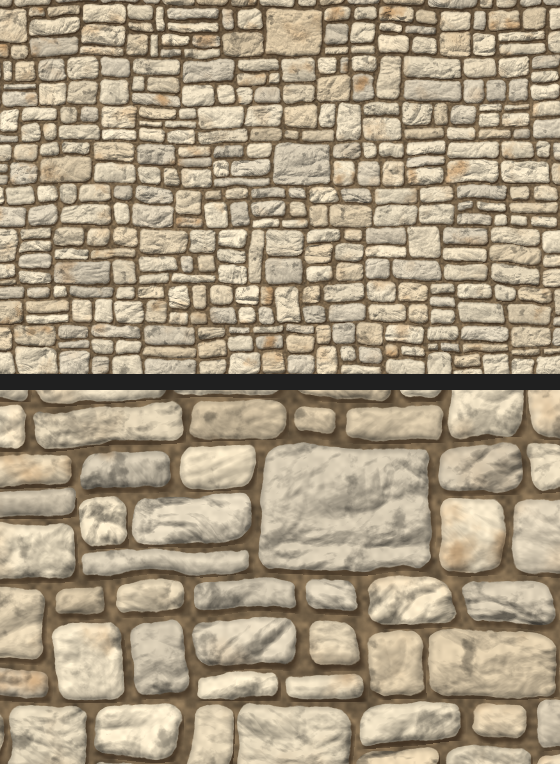
Top: the whole. Bottom: its middle third, enlarged.
This texture is drawn by a Shadertoy shader. Its source:

```glsl
// Rough limestone wall: wavy courses are cut into blocks, and each block is split
// again at random into stones. Every stone is a rounded box with chiselled relief,
// lit from the upper left, set in sandy mortar with shadows under the edges.
const vec3 CREAM  = vec3(0.91, 0.855, 0.745);
const vec3 SAND   = vec3(0.83, 0.75, 0.62);
const vec3 GREY   = vec3(0.81, 0.765, 0.68);
const vec3 RUST   = vec3(0.70, 0.52, 0.33);
const vec3 MORTAR = vec3(0.475, 0.40, 0.30);
const vec3 SHADE  = vec3(0.22, 0.165, 0.11);
const vec2 LIGHT  = vec2(-0.45, 0.89);

struct Stone { vec2 center; vec2 halfSize; float id; };

float hash(vec2 p) {
    vec3 q = fract(p.xyx * vec3(0.1031, 0.1030, 0.0973));
    q += dot(q, q.yzx + 33.33);
    return fract((q.x + q.y) * q.z);
}
float rand(float id, float salt) { return hash(vec2(id * 917.0 + 3.1, salt * 13.7 + 5.3)); }

float noise(vec2 p) {
    vec2 i = floor(p), f = fract(p);
    f = f * f * (3.0 - 2.0 * f);
    return mix(mix(hash(i), hash(i + vec2(1, 0)), f.x),
               mix(hash(i + vec2(0, 1)), hash(i + vec2(1, 1)), f.x), f.y);
}
vec2 wobble(vec2 p) { return vec2(noise(p), noise(p + 31.0)) - 0.5; }

// Layered noise; crease 1 gives broad faces that meet in sharp edges
float layers(vec2 p, float crease) {
    float sum = 0.0, amp = 0.5;
    for (int i = 0; i < 5; i++) {
        float n = noise(p);
        sum += amp * mix(n, abs(2.0 * n - 1.0), crease);
        p = mat2(1.6, 1.2, -1.2, 1.6) * p + 7.3;
        amp *= 0.5;
    }
    return sum;
}
float fbm(vec2 p) { return layers(p, 0.0); }
float chisel(vec2 p) { return layers(p + 0.7 * wobble(p * 0.8), 1.0); }

// Unevenly spaced cell around x: index, start and end
float edgeAt(float i, float seed) { return i + 0.5 * (hash(vec2(i + 40.0, seed)) - 0.5); }
vec3 unevenCell(float x, float seed) {
    float i = floor(x);
    if (x < edgeAt(i, seed)) i -= 1.0;
    else if (x >= edgeAt(i + 1.0, seed)) i += 1.0;
    return vec3(i, edgeAt(i, seed), edgeAt(i + 1.0, seed));
}

// Block at p, split again until the pieces have the size of stones
Stone findStone(vec2 p, vec2 blockSize) {
    vec3 row = unevenCell(p.y / blockSize.y, 7.0);
    float shift = 0.37 * row.x;
    vec3 col = unevenCell(p.x / blockSize.x + shift, row.x + 31.0);
    vec2 lo = vec2(col.y - shift, row.y) * blockSize;
    vec2 hi = vec2(col.z - shift, row.z) * blockSize;
    float id = hash(vec2(col.x + 50.0, row.x + 17.0));
    for (int k = 0; k < 6; k++) {
        vec2 size = hi - lo;
        bool course = k > 0 && size.y > mix(0.058, 0.10, rand(id, 1.0)) && size.x > 0.07;
        bool side = size.x > mix(0.09, 0.17, rand(id, 2.0));
        if (!course && !side) break;
        vec2 cut = mix(lo, hi, mix(0.29, 0.71, rand(id, 3.0)));
        bool upper = course ? p.y > cut.y : p.x > cut.x;
        vec2 axis = course ? vec2(0, 1) : vec2(1, 0);
        if (upper) lo = mix(lo, cut, axis);
        else hi = mix(hi, cut, axis);
        id = rand(id, upper ? 4.0 : 5.0);
    }
    return Stone(0.5 * (lo + hi), 0.5 * (hi - lo), id);
}
float stoneDistance(vec2 p, Stone s) {
    vec2 q = p - s.center;
    q.y += q.x * 0.07 * (rand(s.id, 6.0) - 0.5);
    q.x += q.y * 0.16 * (rand(s.id, 7.0) - 0.5);
    vec2 b = s.halfSize - mix(0.0025, 0.0058, rand(s.id, 8.0));
    float radius = min(0.012, 0.6 * min(b.x, b.y));
    vec2 e = abs(q) - b + radius;
    float box = length(max(e, 0.0)) + min(max(e.x, e.y), 0.0) - radius;
    return box + 0.007 * (fbm(p * 55.0 + s.id * 30.0) - 0.5);
}
float stoneHeight(vec2 p, Stone s) {
    float rough = mix(0.006, 0.018, rand(s.id, 9.0));
    float edge = -0.0035 * exp(min(stoneDistance(p, s), 0.0) / 0.005);
    return edge + rough * chisel(p * vec2(17.0, 23.0) + s.id * 60.0);
}
vec3 stoneColor(vec2 p, float id, float age) {
    vec3 c = mix(CREAM, SAND, smoothstep(0.35, 1.0, rand(id, 10.0)) * 0.8 + 0.2 * age);
    c = mix(c, GREY, 0.8 * step(0.72, rand(id, 11.0)));
    float stain = smoothstep(0.52, 0.8, fbm(p * 16.0 + id * 20.0));
    c = mix(c, RUST, stain * mix(0.15, 0.8, pow(rand(id, 12.0), 3.0)));
    float lichen = smoothstep(0.62, 0.8, fbm(p * 48.0 + 70.0));
    return c * (1.0 - 0.3 * lichen) * mix(0.94, 1.04, rand(id, 13.0));
}

void mainImage(out vec4 fragColor, in vec2 fragCoord) {
    float pixel = 1.0 / iResolution.y;
    vec2 uv = fragCoord * pixel;
    float age = smoothstep(0.7, 0.95, uv.y);
    vec2 p = uv + 0.022 * wobble(uv * 4.0) + 0.007 * wobble(uv * 22.0);
    Stone s = findStone(p, vec2(0.27, 0.125));
    float d = stoneDistance(p, s);
    float grain = noise(uv * 210.0) - 0.5;
    // Mortar, shaded below and beside the stones
    vec3 mortar = MORTAR * (0.72 + 0.5 * fbm(uv * 70.0) + 0.35 * grain);
    float shadow = 1.0 - smoothstep(-0.003, 0.003, stoneDistance(p + LIGHT * 0.0055, s));
    float depth = mix(0.5, 0.85, max(age, noise(uv * 9.0)));
    mortar = mix(mortar, SHADE, mix(0.3 * age, depth, shadow));
    // Stone face, lit by the slope of its relief
    vec2 e = LIGHT * 0.0022;
    float slope = (stoneHeight(p - e, s) - stoneHeight(p + e, s)) / (2.0 * length(e));
    float light = clamp(0.97 + 0.62 * slope, 0.5, 1.07) * (1.0 + 0.1 * grain);
    vec3 face = stoneColor(uv, s.id, age) * light * (1.0 - 0.16 * smoothstep(-0.006, 0.0, d));
    vec3 color = mix(face, mortar, smoothstep(-0.8 * pixel, 0.8 * pixel, d));
    fragColor = vec4(clamp(color, 0.0, 1.0), 1.0);
}
```
